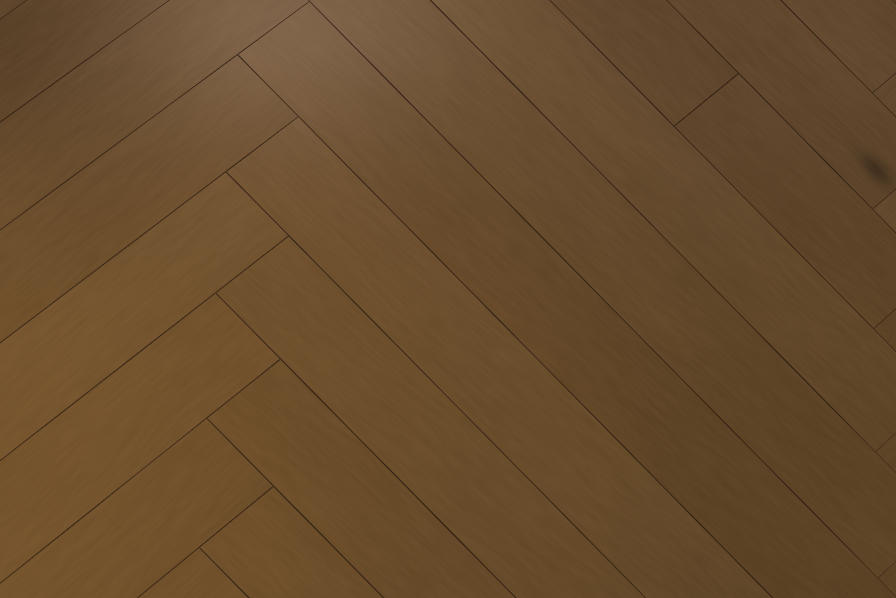
A Shadertoy shader for this texture:

```glsl
#define PLANK_WIDTH 0.15
#define GAP_HALF_WIDTH 0.0009
#define GAP_STRENGTH 0.85
#define FAR_SEAM 0.88
#define PLANK_ROWS 8.0
#define SHORT_STRIP -3.0
#define SHORT_JOINT 3.73
#define GRAIN_STRENGTH 0.026
#define PLANK_VARIATION 0.020

const vec3 AMBER = vec3(0.450, 0.323, 0.172);
const vec3 UMBER = vec3(0.378, 0.275, 0.156);
const vec3 GAP_COLOR = vec3(0.160, 0.100, 0.058);
const vec3 SHEEN = vec3(0.085, 0.090, 0.110);

float hash(vec2 p) {
    vec3 q = fract(p.xyx * vec3(0.1031, 0.1030, 0.0973));
    q += dot(q, q.yzx + 33.33);
    return fract((q.x + q.y) * q.z);
}

float noise(vec2 p) {
    vec2 i = floor(p), f = fract(p);
    f = f * f * (3.0 - 2.0 * f);
    return mix(mix(hash(i), hash(i + vec2(1, 0)), f.x),
               mix(hash(i + vec2(0, 1)), hash(i + vec2(1, 1)), f.x), f.y);
}

float fbm(vec2 p) {
    float sum = 0.0, amp = 0.5;
    for (int i = 0; i < 4; i++) {
        sum += amp * noise(p);
        p = p * 2.03 + 17.1;
        amp *= 0.5;
    }
    return sum;
}

// Solves a*t*t + b*t = d, so rows widen slowly towards the viewer.
float rowIndex(float a, float b, float d) {
    return (sqrt(max(b * b + 4.0 * a * d, 0.0)) - b) / (2.0 * a);
}

float edgeDistance(float t) {
    return min(fract(t), 1.0 - fract(t));
}

// Returns distance to the nearest gap, plank id, and whether the plank rises.
vec4 herringbone(float fall, float rise) {
    float strip = floor(fall), row = floor(rise);
    float farRow = floor(rise - FAR_SEAM);
    if (fall > row + 1.0)
        return vec4(min(edgeDistance(rise), fall - row - 1.0), row, 1.0, 1.0);
    if (fall < farRow - PLANK_ROWS)
        return vec4(min(edgeDistance(rise - FAR_SEAM), farRow - PLANK_ROWS - fall),
                    farRow, 2.0, 1.0);
    float farEnd = strip + PLANK_ROWS + 1.0 + FAR_SEAM;
    float d = min(edgeDistance(fall), min(abs(rise - strip), abs(farEnd - rise)));
    float piece = 3.0;
    if (strip == SHORT_STRIP) {
        d = min(d, abs(rise - SHORT_JOINT));
        piece += step(SHORT_JOINT, rise);
    }
    return vec4(d, strip, piece, 0.0);
}

// Fine fibres and a faint wide figure (x = along, y = across).
float woodGrain(vec2 p, float seed) {
    p += seed * vec2(37.0, 19.0);
    p.y += 0.012 * noise(p * vec2(7.0, 14.0)) + 0.06 * p.x;
    float pores = noise(p * vec2(34.0, 250.0)) - 0.5;
    float fibre = noise(p * vec2(14.0, 120.0) + 7.0) - 0.5;
    float figure = fbm(p * vec2(3.0, 11.0)) - 0.47;
    return 0.75 * pores + 0.35 * fibre + 0.7 * figure;
}

// Share of a pixel covered by a thin line centred at distance zero.
float lineCoverage(float d, float halfWidth, float pixel) {
    vec2 sides = clamp(vec2(halfWidth - d, -halfWidth - d) / pixel + 0.5, 0.0, 1.0);
    return sides.x - sides.y;
}

void mainImage(out vec4 fragColor, in vec2 fragCoord) {
    float pixel = 1.0 / iResolution.y;
    vec2 p = fragCoord * pixel;
    p.y = 1.0 - p.y;

    // Two families of slightly converging rows
    float fall = rowIndex(0.00215, 0.2061, 0.5156 - (p.x - 0.985 * p.y));
    float rise = rowIndex(0.0041, 0.1846, (p.y + 0.7 * p.x) / (1.0 - 0.1024 * p.x) - 0.3848);
    vec4 plank = herringbone(fall, rise);
    float seed = hash(plank.yz + 41.0);

    // Light from the left, with a soft sheen near the top
    vec3 color = mix(AMBER, UMBER, smoothstep(0.1, 1.4, p.x + 0.1 * p.y));
    vec2 toSheen = (p - vec2(0.45, 0.03)) / vec2(0.32, 0.20);
    color += SHEEN * exp(-dot(toSheen, toSheen));
    color += vec3(0.004, 0.009, 0.028) * (1.0 - smoothstep(0.0, 0.75, p.y));
    color *= 1.0 - 0.22 * exp(-10.0 * dot(p, p));
    color *= 1.0 - 0.05 * smoothstep(0.9, 1.7, length(p - vec2(0.3, 0.3)));

    // Plank tone, cloudy patches and grain
    vec2 alongAcross = plank.w > 0.5
        ? vec2(0.79 * p.x - 0.61 * p.y, rise * PLANK_WIDTH)
        : vec2(0.70 * (p.x + p.y), fall * PLANK_WIDTH);
    color += PLANK_VARIATION * (seed - 0.5) * vec3(1.0, 0.9, 0.7);
    color += 0.035 * (fbm(alongAcross * vec2(2.5, 5.0) + seed * 50.0) - 0.47) * vec3(1.0, 0.8, 0.5);
    color += GRAIN_STRENGTH * woodGrain(alongAcross, seed) * vec3(1.0, 0.9, 0.75);

    // Knot
    vec2 knot = mat2(0.7, -0.7, 0.7, 0.7) * (p - vec2(1.465, 0.283));
    knot /= vec2(0.034, 0.015);
    color *= 1.0 - 0.30 * exp(-dot(knot, knot));

    // Gaps, thinner on the rising planks and at the far seam
    float halfWidth = GAP_HALF_WIDTH * mix(0.7, 1.2, noise(p * 8.0));
    halfWidth *= mix(1.0, 0.85, plank.w) * mix(1.0, 0.6, smoothstep(1.38, 1.48, p.x));
    float gap = lineCoverage(plank.x * PLANK_WIDTH, halfWidth, pixel);
    color = mix(color, GAP_COLOR, gap * GAP_STRENGTH);

    fragColor = vec4(color, 1.0);
}
```
